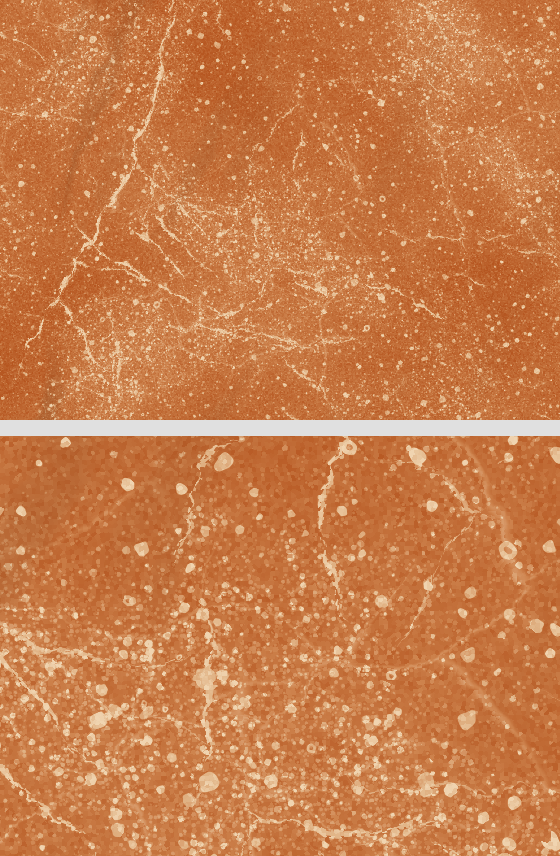
Top, the full canvas; bottom, a detail of the centre.
This texture is drawn by a Shadertoy shader. Its source:

```glsl
// Rust-orange marble: cloudy grainy ground, cream chips and crooked pale veins.
// Every layer adds to one paleness value, which a six-step colour ramp turns
// into stone. Layered sines make clouds and bends, cellular noise the grains.

const vec3 STONE[6] = vec3[6](
    vec3(0.74, 0.39, 0.18), vec3(0.77, 0.45, 0.24), vec3(0.81, 0.52, 0.31),
    vec3(0.84, 0.59, 0.40), vec3(0.88, 0.70, 0.52), vec3(0.94, 0.83, 0.69));
const vec3 SMOKE = vec3(0.54, 0.38, 0.24);

const float GROUND_PALENESS = 0.09;
const float CLOUD_DEPTH = 0.20;
const float GRAIN_SCALE = 290.0;      // cells per canvas height
const float DUST_SCALE = 150.0;
const float CHIP_SCALE = 72.0;
const float FLAKE_SCALE = 30.0;
const int VEIN_COUNT = 60;
const float STEEP_SHARE = 0.32;       // veins that climb instead of falling right
const float WARP = 0.013;
const vec2 FAULT_CENTER = vec2(0.25, 0.56);
const float FAULT_ANGLE = 1.21;

vec2 hash2(vec2 p) {
    vec3 q = fract(p.xyx * vec3(0.1031, 0.1030, 0.0973));
    q += dot(q, q.yzx + 33.33);
    return fract((q.xx + q.yz) * q.zy);
}

float layeredSines(vec2 p) {
    float sum = 0.0, amp = 0.6;
    for (int i = 0; i < 5; i++) {
        p += 0.5 * sin(p.yx * 1.1 + float(i));
        sum += amp * sin(p.x) * cos(p.y);
        p = mat2(0.8, 0.6, -0.6, 0.8) * p * 1.9 + 1.7;
        amp *= 0.57;
    }
    return sum;
}

// x: nearest distance, y: second nearest, zw: id of the nearest cell
vec4 cells(vec2 p) {
    vec4 best = vec4(9.0, 9.0, 0.0, 0.0);
    for (int y = -1; y <= 1; y++)
    for (int x = -1; x <= 1; x++) {
        vec2 id = floor(p) + vec2(x, y);
        float d = length(id + 0.15 + 0.7 * hash2(id) - p);
        if (d < best.x) best = vec4(d, best.x, id);
        else best.y = min(best.y, d);
    }
    return best;
}

// Ragged spots in a share of the cells; a few are hollow rings
float chips(vec2 p, float scale, float share, float size, float hollow) {
    vec2 q = p * scale;
    vec4 c = cells(q + 0.03 * sin(q.yx * 7.3) + 0.02 * sin(q.yx * 17.0));
    vec2 pick = hash2(c.zw + 71.0), look = hash2(c.zw + 19.0);
    float r = size * mix(0.4, 1.0, look.x * look.x);
    float soft = 0.6 * scale / iResolution.y;
    float spot = 1.0 - smoothstep(r - soft, r + soft, c.x);
    float hole = 1.0 - smoothstep(0.4 * r - soft, 0.4 * r + soft, c.x);
    spot *= 1.0 - 0.8 * hole * step(look.y, hollow);
    return spot * step(pick.x, share) * mix(0.75, 1.0, pick.y);
}

// x: pale core, y: dusty halo
vec2 vein(vec2 p, vec2 center, float angle, float reach, float width, float seed) {
    vec2 dir = vec2(cos(angle), sin(angle)), d = p - center;
    float run = dot(d, dir), along = run / reach;
    float across = dot(d, vec2(-dir.y, dir.x));
    across += 0.07 * reach * sin(along * 2.6 + seed) + 0.003 * sin(run * 70.0 + seed * 3.0);
    float taper = max(0.0, 1.0 - along * along);
    float lumps = 0.75 + 0.35 * sin(run * 47.0 + seed) + 0.35 * sin(run * 113.0 + seed * 5.0);
    float w = width * taper * max(lumps, 0.15);
    float soft = 0.7 / iResolution.y;
    float core = 1.0 - smoothstep(w - soft, w + soft, abs(across));
    return vec2(core * min(1.0, 1.3 * w / soft), taper * exp(-abs(across) / 0.011));
}

float crackNet(vec2 p, vec2 scale, float width) {
    vec4 c = cells(mat2(0.9, -0.4, 0.4, 0.9) * p * scale + 8.0);
    return 1.0 - smoothstep(0.0, width, c.y - c.x);
}

vec3 stoneRamp(float paleness) {
    float x = clamp(paleness * 5.0, -0.9, 4.999);
    int i = int(max(x, 0.0));
    return mix(STONE[i], STONE[i + 1], x - float(i));
}

void mainImage(out vec4 fragColor, in vec2 fragCoord) {
    vec2 p = fragCoord / iResolution.y;
    float aspect = iResolution.x / iResolution.y;

    // Clouds, bends and the finest grain
    float cloud = layeredSines(p * 5.0 + 2.0);
    float haze = smoothstep(-0.25, 0.7, layeredSines(p * 8.0 + 31.0));
    vec2 bend = WARP * vec2(layeredSines(p * 26.0), layeredSines(p * 26.0 + 40.0));
    vec2 grit = hash2(cells(p * GRAIN_SCALE).zw + 5.0);
    vec2 q = p + bend + 0.0035 * (grit - 0.5);

    // One long fault, then scattered veins
    vec2 lines = vein(q, FAULT_CENTER, FAULT_ANGLE, 0.55, 0.0050, 1.0);
    for (int i = 0; i < VEIN_COUNT; i++) {
        vec2 a = hash2(vec2(i, 3)), b = hash2(vec2(i, 17)), c = hash2(vec2(i, 41));
        float angle = b.x < STEEP_SHARE ? mix(0.95, 1.8, c.x) : mix(-0.85, 0.1, c.x);
        float reach = mix(0.05, 0.25, b.y * b.y);
        float width = mix(0.0014, 0.0042, c.y * c.y);
        vec2 v = vein(q, a * vec2(aspect, 1.0), angle, reach, width, float(i) * 2.4);
        lines = max(lines, v * vec2(mix(0.6, 1.0, c.y), 0.7));
    }
    float web = crackNet(q, vec2(4.0, 6.0), 0.035) * smoothstep(-0.2, 0.4, cloud);
    web = max(web, crackNet(q, vec2(9.0, 13.0), 0.05) * smoothstep(0.2, 0.8, haze));

    // Paleness: ground, grains, chips, veins
    float dusty = haze + 0.7 * lines.y;
    float pale = GROUND_PALENESS + CLOUD_DEPTH * cloud + 0.10 * haze;
    pale += 0.22 * (grit.x + grit.y - 1.0);
    pale += 0.36 * chips(p, GRAIN_SCALE, 0.10 + 0.40 * dusty, 0.65, 0.0);
    pale += 0.62 * chips(p + 3.0, DUST_SCALE, 0.07 + 0.24 * dusty, 0.52, 0.0);
    pale += 0.34 * web + 0.08 * lines.y;
    float solid = chips(p + 5.0, CHIP_SCALE, 0.09 + 0.09 * dusty, 0.42, 0.06);
    solid = max(solid, chips(p + 7.0, FLAKE_SCALE, 0.15 + 0.08 * dusty, 0.27, 0.08));
    solid = max(solid, lines.x);
    pale = mix(pale, 0.95 + 0.2 * (grit.x - 0.5), solid);

    // Steep smoky streaks, strongest at the left and along the fault
    vec2 slant = vec2(dot(p, vec2(0.93, -0.36)), dot(p, vec2(0.36, 0.93))) + bend;
    float streak = smoothstep(0.1, 0.8, layeredSines(slant * vec2(17.0, 3.5)));
    float left = 1.0 - smoothstep(0.15, 0.7, p.x);
    float nearFault = exp(-pow((slant.x - 0.03) / 0.03, 2.0)) * smoothstep(0.8, 0.2, p.y);
    float smoke = streak * (0.06 + 0.2 * left) + 0.5 * nearFault * smoothstep(-0.1, 0.6, cloud);
    pale -= 0.12 * streak * left * (1.0 - solid);

    vec3 color = mix(stoneRamp(pale), SMOKE, smoke * (1.0 - solid));
    fragColor = vec4(color, 1.0);
}
```
